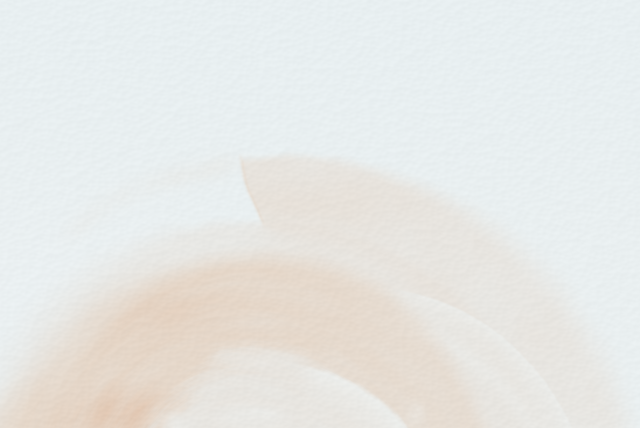
Give the GLSL for this background, as a Shadertoy shader.

```glsl
const vec3 PAPER = vec3(0.914, 0.937, 0.941);
const vec3 PALE  = vec3(0.907, 0.901, 0.884);
const vec3 BEIGE = vec3(0.903, 0.872, 0.838);
const vec3 PEACH = vec3(0.895, 0.828, 0.764);
const vec3 DEEP  = vec3(0.880, 0.762, 0.672);
const vec3 WHITE = vec3(0.926, 0.935, 0.928);

// Circles: centre x, centre y, radius, in canvas heights
const vec3 OUTER  = vec3(0.645, -0.210, 0.845);
const vec3 VEIL   = vec3(0.605, -0.200, 0.685);
const vec3 MAIN   = vec3(0.605, -0.200, 0.600);
const vec3 RIDGE  = vec3(0.830, -0.215, 0.548);
const vec3 HOLLOW = vec3(0.645, -0.095, 0.270);
const vec3 SWEEP  = vec3(0.664, -0.210, 0.354);

const vec2 CUT_TOP = vec2(0.561, 0.629);
const float CUT_SLOPE = 0.345;
const float GRAIN_SCALE = 88.0;
const float GRAIN_DEPTH = 0.017;

vec2 hash2(vec2 c) {
    vec3 q = fract(c.xyx * vec3(0.1031, 0.1030, 0.0973));
    q += dot(q, q.yzx + 33.33);
    return fract((q.xx + q.yz) * q.zy);
}

// Distance to the nearest scattered point
float cellular(vec2 p) {
    vec2 cell = floor(p), f = fract(p);
    float nearest = 2.0;
    for (int j = -1; j <= 1; j++)
    for (int i = -1; i <= 1; i++) {
        vec2 o = vec2(i, j);
        vec2 d = o + hash2(cell + o) - f;
        nearest = min(nearest, dot(d, d));
    }
    return sqrt(nearest);
}

// Layered sines, each layer bent by the last, about -1 to 1
float waves(vec2 p) {
    float sum = 0.0, gain = 0.5;
    for (int i = 0; i < 5; i++) {
        sum += gain * sin(p.x + 1.3 * sin(p.y)) * cos(p.y * 0.9 + sum);
        p = mat2(1.5, 1.1, -1.1, 1.5) * p + 2.7;
        gain *= 0.6;
    }
    return sum;
}

float circle(vec2 p, vec3 c) { return length(p - c.xy) - c.z; }

float inside(float d, float soft) { return 1.0 - smoothstep(-soft, soft, d); }

float blob(vec2 p, vec2 centre, vec2 size) {
    vec2 q = (p - centre) / size;
    return exp(-dot(q, q));
}

float paperHeight(vec2 p) {
    p *= vec2(0.7, 1.0);
    return cellular(p) + 0.8 * cellular(p * 0.47 + 9.0);
}

void mainImage(out vec4 fragColor, in vec2 fragCoord) {
    vec2 p = fragCoord / iResolution.y;
    float pixel = 1.5 / iResolution.y;
    float mottling = waves(p * 13.0);
    float fine = waves(p * 47.0 + 5.0);
    float wobble = 0.006 * mottling + 0.004 * fine;

    // Brush hairs follow the arc of the main stroke
    vec2 arm = p - MAIN.xy;
    float angle = atan(arm.x, arm.y);
    float hairs = waves(vec2(length(arm) * 80.0, angle * 4.0));

    float outer = circle(p, OUTER) + wobble;
    float veil = circle(p, VEIL) + wobble;
    float ridge = circle(p, RIDGE) + 0.3 * wobble;
    float hollow = circle(p, HOLLOW) + 2.0 * wobble + 0.02 * hairs;
    float sweep = circle(p, SWEEP) + 0.6 * wobble + 0.004 * hairs;
    float rightward = smoothstep(0.6, 1.4, p.x);

    vec3 col = PAPER + vec3(-0.005, 0.0, 0.003) * smoothstep(0.3, 1.0, p.y);
    col += vec3(0.004, 0.003, 0.005) * blob(p, vec2(0.1, 0.35), vec2(0.4, 0.2));

    // Faint return of the outer arc on the left
    float ghost = exp(-pow((outer + 0.015) / 0.028, 2.0)) * (0.7 + 0.6 * mottling);
    ghost *= smoothstep(0.08, 0.3, p.x) * (1.0 - smoothstep(0.5, 0.6, p.x));
    col = mix(col, PALE, 0.5 * clamp(ghost, 0.0, 1.0));

    // Pale veil around the main stroke
    float veilSoft = mix(0.065, 0.016, smoothstep(0.1, 0.6, p.x));
    col = mix(col, PALE, 0.8 * inside(veil, veilSoft));

    // Outer wash with its crisp starting cut
    float cut = p.x - CUT_TOP.x - (CUT_TOP.y - p.y) * CUT_SLOPE;
    cut += 0.006 * sin((CUT_TOP.y - p.y) * 20.0) - 0.5 * wobble;
    float cutSoft = mix(0.10, max(pixel, 0.003), smoothstep(0.44, 0.48, p.y));
    float wash = inside(outer, mix(0.014, 0.055, rightward)) * smoothstep(-cutSoft, cutSoft, cut);
    float washLoad = 0.66 - 0.10 * rightward + 0.10 * mottling;
    washLoad *= mix(0.5, 1.0, smoothstep(-0.05, 0.06, veil + 0.1 * rightward));
    col = mix(col, BEIGE, wash * washLoad);
    float pool = blob(p, vec2(0.74, 0.52), vec2(0.22, 0.07));
    col = mix(col, PEACH, 0.24 * wash * pool);
    float rim = exp(-pow(cut / 0.005, 2.0)) * smoothstep(0.46, 0.5, p.y);
    col = mix(col, PEACH, 0.4 * rim * inside(outer, 0.012));

    // Lifted light on the inner side of the ridge
    float ridgeSide = smoothstep(0.86, 1.02, p.x);
    float within = inside(ridge, max(pixel, 0.004));
    col = mix(col, PALE, 0.6 * within * ridgeSide);
    float lift = 0.75 * exp(min(ridge, 0.0) / 0.028);
    lift += 0.35 * exp(-pow((ridge + 0.085 + 0.004 * hairs) / 0.02, 2.0));
    col = mix(col, WHITE, min(lift, 1.0) * within * ridgeSide);

    // Main stroke, heaviest at the left
    float load = mix(0.78, 0.48, smoothstep(0.55, 1.05, p.x));
    load *= 1.0 + 0.16 * hairs + 0.14 * mottling;
    float mainEdge = circle(p, MAIN) + wobble + 0.004 * hairs;
    mainEdge += 0.035 * smoothstep(0.85, 1.15, p.x);
    mainEdge -= 0.05 * blob(p, vec2(0.0), vec2(0.18, 0.12));
    float stroke = inside(mainEdge, mix(0.07, 0.034, smoothstep(0.15, 0.5, p.x)));
    float gap = smoothstep(-0.05, 0.045, hollow);
    stroke *= mix(gap, smoothstep(-0.01, 0.012, sweep), smoothstep(0.68, 0.76, p.x));
    col = mix(col, PEACH, stroke * load);
    float deep = 0.60 * blob(p, vec2(0.29, 0.03), vec2(0.12, 0.06));
    deep += 0.22 * blob(p, vec2(0.36, 0.27), vec2(0.18, 0.07));
    col = mix(col, DEEP, stroke * deep * (1.0 + 0.4 * hairs));

    // Dry centre with bare streaks
    float centre = inside(hollow, 0.045);
    col = mix(col, mix(PALE, BEIGE, 0.45 + 0.4 * hairs), 0.6 * centre);
    float streak = inside(sweep, max(pixel, 0.007)) * exp(min(sweep, 0.0) / 0.055);
    streak *= smoothstep(0.68, 0.76, p.x);
    float bare = blob(p, vec2(0.59, 0.025), vec2(0.08, 0.025));
    bare += 0.8 * blob(p, vec2(0.41, 0.01), vec2(0.035, 0.03));
    bare += 0.5 * blob(p, vec2(0.60, 0.16), vec2(0.06, 0.02));
    bare += 0.7 * blob(p, vec2(0.97, 0.03), vec2(0.02, 0.025));
    bare *= 0.8 + 0.7 * hairs;
    col = mix(col, WHITE, clamp(0.95 * streak + 0.75 * bare, 0.0, 0.95));

    // Paper tooth lit from the upper left
    vec2 g = p * GRAIN_SCALE;
    float tooth = paperHeight(g) - paperHeight(g + vec2(-0.3, 0.4));
    col += GRAIN_DEPTH * tooth + 0.002 * fine;

    fragColor = vec4(clamp(col, 0.0, 1.0), 1.0);
}
```
